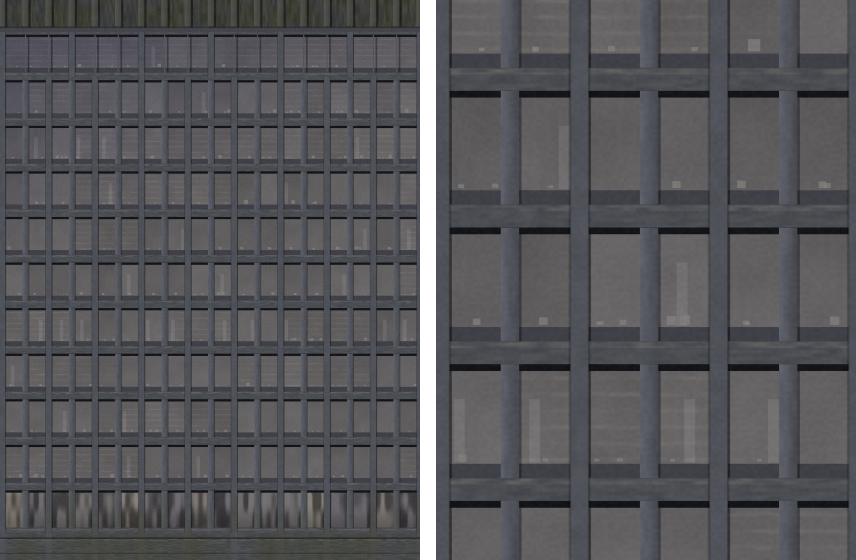
Left, the full canvas; right, a detail of the centre.
A WebGL 2 fragment shader for this texture:

```glsl
#version 300 es
precision highp float;
uniform vec2 u_resolution;
out vec4 outColor;

const vec2 FACADE = vec2(576.0, 768.0);  // design units across the canvas
const vec2 BAY = vec2(31.8, 62.5);       // one window with its frame
const vec2 ORIGIN = vec2(3.2, 43.5);     // first pillar axis, first beam axis
const float LAST_ROW = 10.0;
const vec3 SHADOW = vec3(0.075, 0.08, 0.095);
const vec3 BEAM = vec3(0.29, 0.30, 0.32);
const vec3 PILLAR = vec3(0.31, 0.32, 0.35);
const vec3 SPANDREL = vec3(0.25, 0.25, 0.28);
const vec3 GLASS_COOL = vec3(0.34, 0.335, 0.38);
const vec3 GLASS_WARM = vec3(0.385, 0.375, 0.38);
const vec3 PALE = vec3(0.51, 0.50, 0.49);
const vec3 CURTAIN = vec3(0.44, 0.42, 0.38);
const vec3 MOSS = vec3(0.27, 0.27, 0.19);

float hash(vec2 p) {
  return fract(sin(dot(p, vec2(127.1, 311.7))) * 43758.5453);
}

float noise(vec2 p) {
  vec2 i = floor(p), f = fract(p);
  f = f * f * (3.0 - 2.0 * f);
  return mix(mix(hash(i), hash(i + vec2(1, 0)), f.x),
             mix(hash(i + vec2(0, 1)), hash(i + vec2(1, 1)), f.x), f.y);
}

float band(float x, float lo, float hi, float aa) {
  return smoothstep(lo - aa, lo + aa, x) - smoothstep(hi - aa, hi + aa, x);
}

float box(vec2 p, vec2 lo, vec2 hi, float aa) {
  return band(p.x, lo.x, hi.x, aa) * band(p.y, lo.y, hi.y, aa);
}

// Tinted pane with blinds, a curtain edge and things on the sill
vec3 glass(vec2 id, vec2 q, vec2 p, float aa) {
  float warmth = smoothstep(60.0, 380.0, p.y + 0.35 * p.x);
  vec3 c = mix(GLASS_COOL, GLASS_WARM, warmth);
  c += 0.045 * (hash(id) - 0.5) + 0.03 * (noise(p * 0.06) - 0.5);
  c += 0.03 * (q.y / BAY.y - 0.5);
  float lit = smoothstep(0.62, 0.7, noise(id * vec2(0.3, 0.9) + 4.7));
  lit = max(lit, id.y == 0.0 ? 0.8 : 0.0);
  float slats = band(fract(q.y / 7.5 + 0.06 * noise(p * 0.2)), 0.3, 0.5, 0.15);
  c += lit * slats * vec3(0.065, 0.055, 0.035) * noise(p * vec2(0.12, 0.3));
  float edge = 5.0 + 18.0 * hash(id + 3.1);
  c += 0.05 * step(0.8, hash(id + 8.3)) * box(q, vec2(edge, 20.0), vec2(edge + 5.0, 49.0), aa);
  for (float k = 0.0; k < 3.0; k++) {
    vec2 seed = id + 17.0 * k;
    float x = 6.0 + 18.0 * hash(seed + 0.4);
    vec2 size = vec2(2.0, 1.0) + vec2(4.0, 5.0) * hash(seed + 1.7) * hash(seed + 2.9);
    float item = box(q, vec2(x, 48.5 - size.y), vec2(x + size.x, 48.5), aa);
    c = mix(c, PALE, item * step(0.55, hash(seed + 5.2)) * 0.75);
  }
  return c;
}

// Stained curtains of the lowest storey
vec3 curtain(vec2 id, vec2 q, vec2 p) {
  float drawn = hash(id + 2.3);
  vec3 c = mix(GLASS_COOL * 0.85, CURTAIN, 0.2 + 0.7 * drawn);
  float fold = noise(vec2(p.x * 0.16, p.y * 0.035));
  c *= mix(0.65, 1.2, smoothstep(0.2, 0.8, fold));
  return c * (1.08 - 0.25 * smoothstep(20.0, 56.0, q.y));
}

// Rounded concrete post, lit from the left
vec3 post(float d, vec2 p) {
  return PILLAR * (1.04 - 0.035 * d) + 0.035 * (noise(p * vec2(0.5, 0.12)) - 0.5);
}

vec3 parapet(float d, vec2 p, float aa) {
  vec3 c = mix(BEAM * 0.8, MOSS * 0.9, noise(p * 0.05) * 0.8);
  c *= 0.85 + 0.3 * noise(p * vec2(0.4, 0.08));
  c *= 1.0 - 0.45 * box(vec2(d, p.y), vec2(3.5, -9.0), vec2(7.0, 38.0), aa);
  vec3 fin = mix(PILLAR, MOSS, 0.3 + 0.4 * noise(p * 0.08)) * (0.98 - 0.03 * d);
  c = mix(c, fin, box(vec2(d, p.y), vec2(-4.5, -9.0), vec2(4.0, 36.0), aa));
  c = mix(c, SHADOW * 2.0, band(p.y, 36.5, 38.5, aa) * 0.6);
  return mix(c, BEAM * 0.9, smoothstep(38.0, 39.5, p.y));
}

void main() {
  vec2 uv = gl_FragCoord.xy / u_resolution;
  vec2 p = vec2(uv.x, 1.0 - uv.y) * FACADE;
  float aa = 0.6 * FACADE.y / u_resolution.y;
  vec2 cell = (p - ORIGIN) / BAY;
  vec2 id = floor(cell), q = fract(cell) * BAY;
  float axis = floor(cell.x + 0.5);
  float d = (cell.x - axis) * BAY.x;
  bool topRow = id.y == 0.0, lowRow = id.y == LAST_ROW;

  // Beams with weathered upper lips
  float grain = noise(p * vec2(0.15, 0.6));
  vec3 color = BEAM + 0.05 * (grain - 0.5);
  color = mix(color, PALE * 0.82, band(q.y, 56.5, 59.0, aa) * grain * 0.65);

  // Windows under their lintel shadows
  vec3 pane = lowRow ? curtain(id, q, p) : glass(id, q, p, aa);
  float sill = lowRow ? 55.0 : 49.5;
  pane = mix(pane, SPANDREL, smoothstep(sill - aa, sill + aa, q.y));
  pane *= 1.0 - 0.35 * band(q.x, 3.0, 5.3, aa);
  pane = mix(pane, SHADOW, band(q.y, 3.0, 7.1, aa));
  float opening = band(q.y, 4.0, 56.0, aa);
  color = mix(color, pane, opening);

  // Main pillars cross the beams, slim posts stop at them
  bool mainPillar = mod(axis, topRow ? 3.0 : 2.0) == 0.0;
  float halfWidth = topRow && !mainPillar ? 0.8 : 4.2;
  float pillar = band(d, -halfWidth, halfWidth, aa);
  vec3 pillarColor = mainPillar ? PILLAR * (0.96 + 0.08 * noise(p * 0.15)) : post(d, p);
  float stain = smoothstep(660.0, 740.0, p.y) * noise(p * vec2(0.03, 0.02));
  pillarColor = mix(pillarColor, MOSS, stain * 0.7);
  color = mix(color, pillarColor, pillar * (mainPillar ? 1.0 : opening));
  color *= 1.0 - (mainPillar ? 0.2 : 0.0) * band(abs(d), 3.8, 5.0, aa);

  // Parapet above and plinth panels below
  if (id.y < 0.0) color = parapet(d, p, aa);
  if (id.y > LAST_ROW) {
    float joint = band(p.y, 737.0, 739.0, aa) + 0.6 * band(p.y, 758.0, 759.5, aa);
    color = mix(BEAM * (0.85 + 0.25 * grain), MOSS, stain * 0.5);
    color = mix(color, pillarColor, mainPillar ? pillar : 0.0);
    color *= 1.0 - 0.4 * joint;
    color += 0.06 * band(p.y, 739.5, 741.5, aa) * grain;
  }
  color += 0.025 * (noise(p * 0.7) - 0.5);
  outColor = vec4(color, 1.0);
}
```
